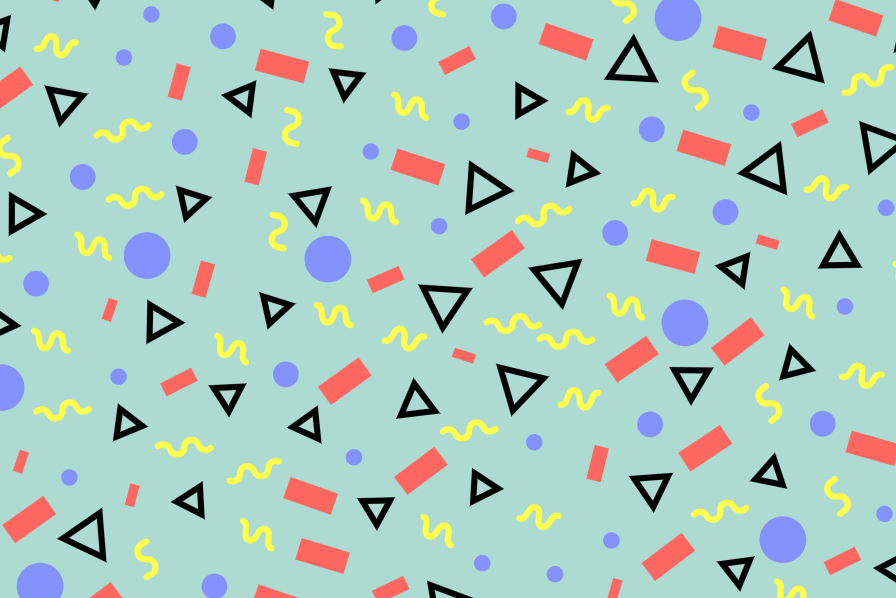
Reproduce this pattern procedurally as a WebGL 2 fragment shader.

```glsl
#version 300 es
precision highp float;
// Party confetti: discs, bars, outlined triangles and wavy ribbons on mint.
// Shapes sit on a tilted, staggered, jittered lattice; each cell hashes its own
// kind, size class and angle, and is drawn from a signed distance.

#define CELL vec2(0.109, 0.095)  // lattice spacing, in canvas heights
#define TILT 0.33                // lattice rotation
#define JITTER 0.22              // wander of the smallest shapes, in cells
#define MIXING 0.15              // share of cells with a random kind
#define STROKE 0.0102            // width of outlines and ribbons
#define SEED 117.0
#define MINT vec3(0.68, 0.855, 0.82)
#define CORAL vec3(1.0, 0.405, 0.375)
#define INK vec3(0.005)
#define LAVENDER vec3(0.51, 0.575, 0.995)
#define LEMON vec3(1.0, 1.0, 0.30)

uniform vec2 u_resolution;
out vec4 fragColor;

const float TAU = 6.2831853;

vec3 hash(vec2 p) {
    vec3 q = fract(p.xyx * vec3(0.1031, 0.1030, 0.0973));
    q += dot(q, q.yxz + 33.33);
    return fract((q.xxy + q.yzz) * q.zyx);
}

mat2 rotation(float a) {
    float c = cos(a), s = sin(a);
    return mat2(c, s, -s, c);
}

float barDistance(vec2 p, vec2 halfSize) {
    vec2 d = abs(p) - halfSize;
    return length(max(d, 0.0)) + min(max(d.x, d.y), 0.0);
}

// Equilateral outline with sharp corners inside and out
float triangleDistance(vec2 p, float inradius) {
    float d = max(abs(p.x) * 0.866 + p.y * 0.5, -p.y) - inradius;
    return max(d, -d - STROKE);
}

float segmentDistance(vec2 p, vec2 a, vec2 b) {
    vec2 ab = b - a;
    return length(p - a - ab * clamp(dot(p - a, ab) / dot(ab, ab), 0.0, 1.0));
}

// Point on a meander whose bends are fuller than a plain sine
vec2 meander(float t, float halfLength, float height, float turns) {
    float phase = t * turns * 0.5 * TAU;
    float bulge = 0.6 * halfLength / (turns * TAU);
    return vec2(t * halfLength - bulge * sin(2.0 * phase), height * sin(phase));
}

float ribbonDistance(vec2 p, float halfLength, float height, float turns) {
    const int STEPS = 24;
    float d = 1.0;
    vec2 a = meander(-1.0, halfLength, height, turns);
    for (int i = 1; i <= STEPS; i++) {
        float t = 2.0 * float(i) / float(STEPS) - 1.0;
        vec2 b = meander(t, halfLength, height, turns);
        d = min(d, segmentDistance(p, a, b));
        a = b;
    }
    return d - 0.5 * STROKE;
}

// Size class 0, 1 or 2; the limits set how common each one is
int sizeClass(float h, vec2 limits) {
    return int(step(limits.x, h) + step(limits.y, h));
}

void main() {
    float pixel = 1.0 / u_resolution.y;
    mat2 tilt = rotation(TILT);
    vec2 lattice = (tilt * (gl_FragCoord.xy * pixel)) / CELL;
    vec3 color = MINT;

    for (int j = -1; j <= 1; j++) {
        float row = floor(lattice.y) + float(j);
        float stagger = 0.5 * mod(row, 2.0);
        for (int i = -1; i <= 1; i++) {
            float column = floor(lattice.x - stagger) + float(i);
            vec2 id = vec2(column, row) + SEED;
            vec3 place = hash(id), look = hash(id + 71.0);

            // Kind: cycles so that neighbours differ, with some strays
            float cycle = mod(column + 2.0 * row, 4.0);
            float stray = floor(4.0 * place.z / MIXING);
            int kind = int(place.z < MIXING ? stray : cycle);
            vec2 limits = kind == 0 ? vec2(0.4, 0.8)
                        : kind == 1 ? vec2(0.2, 0.42) : vec2(0.33, 0.67);
            int size = sizeClass(look.x, limits);

            // Centre: larger shapes wander less
            float wander = JITTER - 0.07 * float(size);
            vec2 centre = vec2(column + stagger, row) + 0.5 + (2.0 * place.xy - 1.0) * wander;
            vec2 p = ((lattice - centre) * CELL) * tilt;

            float d;
            vec3 paint;
            float sway = 0.3 * (look.z - 0.5);
            if (kind == 0) {
                d = length(p) - vec3(0.0137, 0.0215, 0.039)[size];
                paint = LAVENDER;
            } else if (kind == 1) {
                vec3 angles = look.y < 0.6 ? vec3(1.28, 0.44, 0.63) : vec3(-0.28, 1.3, -0.3);
                vec2 halfSize = vec2(vec3(0.0185, 0.029, 0.042)[size], vec3(0.008, 0.0122, 0.0187)[size]);
                d = barDistance(rotation(-angles[size] - 0.3 * sway) * p, halfSize);
                paint = CORAL;
            } else if (kind == 2) {
                d = triangleDistance(rotation(look.y * TAU) * p, vec3(0.0185, 0.0215, 0.0265)[size]);
                paint = INK;
            } else {
                p = rotation(-vec3(-1.35, -0.25, 0.3)[size] - sway) * p;
                p.y *= look.y < 0.3 ? -1.0 : 1.0;
                d = ribbonDistance(p, vec3(0.031, 0.030, 0.041)[size],
                                   vec3(0.0125, 0.0135, 0.0105)[size], vec3(1.15, 1.5, 1.7)[size]);
                paint = LEMON;
            }
            color = mix(color, paint, smoothstep(0.75, -0.75, d / pixel));
        }
    }
    fragColor = vec4(color, 1.0);
}
```
